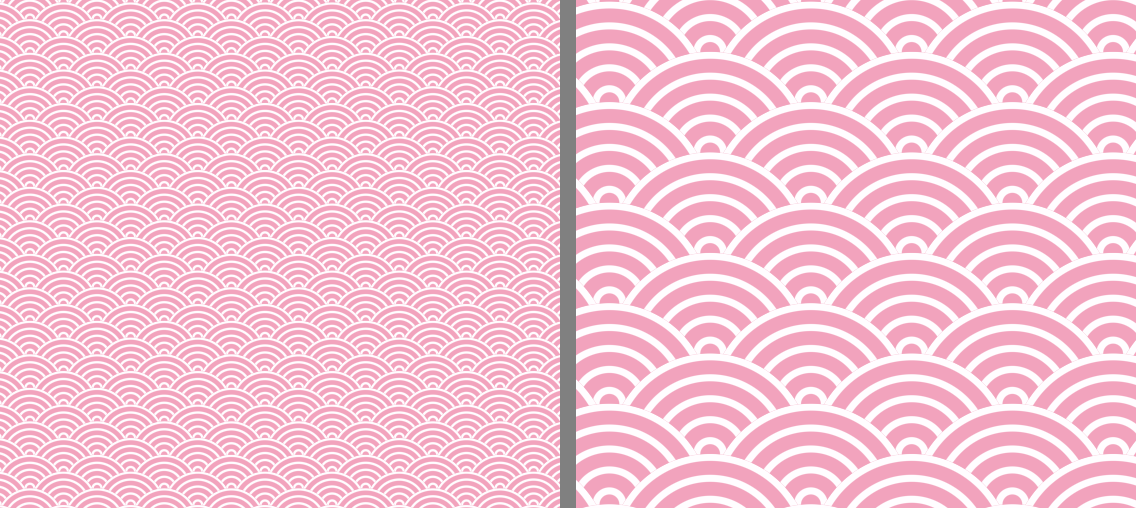
Left: the whole. Right: its middle third, enlarged.
Write a Shadertoy shader that draws this pattern.

```glsl
// Seigaiha waves: staggered rows of overlapping discs with concentric white rings.
// Each pixel blends the few rows that can reach it from back to front, so lower
// rows cover upper ones. Lengths inside the pattern are in disc radii.

const float DISC_RADIUS  = 0.0661;              // fraction of canvas height
const float ROW_STEP     = 0.499;               // distance between rows
const vec2  FIRST_TOP    = vec2(1.891, 1.065);  // top of one disc, from upper left
const float RING_SPACING = 0.208;
const float RING_WIDTH   = 0.070;
const float EDGE_PIXELS  = 0.75;                // half width of the soft edge
const int   ROWS_BEHIND  = 3;
const vec3  PINK  = vec3(0.950, 0.640, 0.740);
const vec3  WHITE = vec3(1.000, 0.992, 1.000);

// Coverage of a shape from its signed distance
float coverage(float signedDist, float soft) {
    return 1.0 - smoothstep(-soft, soft, signedDist);
}

// Signed distance to the nearest ring, counted inward from the rim
float ringDistance(float radius) {
    float depth = 1.0 - radius - 0.5 * RING_WIDTH;
    float offset = mod(depth + 0.5 * RING_SPACING, RING_SPACING) - 0.5 * RING_SPACING;
    return abs(offset) - 0.5 * RING_WIDTH;
}

// Distance from the nearest disc centre in the given row
float discRadius(vec2 p, float row) {
    float stagger = mod(row, 2.0);
    float dx = mod(p.x - FIRST_TOP.x - stagger + 1.0, 2.0) - 1.0;
    float dy = p.y - (FIRST_TOP.y + 1.0 + row * ROW_STEP);
    return length(vec2(dx, dy));
}

void mainImage(out vec4 fragColor, in vec2 fragCoord) {
    // Pattern space: origin at the upper left, y downward
    float unit = iResolution.y * DISC_RADIUS;
    vec2 p = vec2(fragCoord.x, iResolution.y - fragCoord.y) / unit;
    float soft = EDGE_PIXELS / unit;

    // Paint rows from back to front, with one extra row for its soft rim
    float nearestRow = floor((p.y - FIRST_TOP.y) / ROW_STEP);
    vec3 color = PINK;
    for (int i = ROWS_BEHIND; i >= -1; i--) {
        float r = discRadius(p, nearestRow - float(i));
        vec3 disc = mix(PINK, WHITE, coverage(ringDistance(r), soft));
        color = mix(color, disc, coverage(r - 1.0, soft));
    }
    fragColor = vec4(color, 1.0);
}
```
